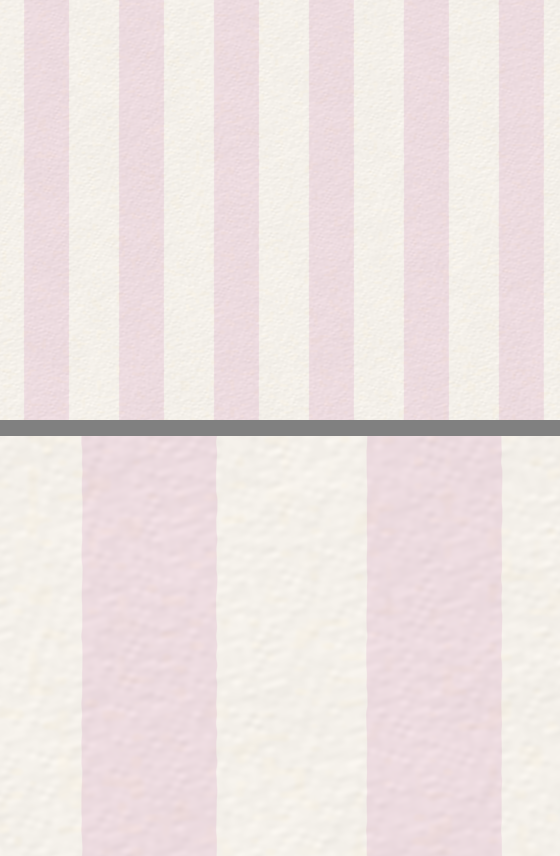
Top: the whole. Bottom: its middle third, enlarged.
Reproduce this pattern procedurally as a Shadertoy shader.

```glsl
// Wide vertical stripes of dusty pink on cream, like embossed wallpaper.
// Stripes are a repeated box distance with slightly ragged edges; the surface
// is value noise lit from the upper left, with faint warm flecks and mottling.

const vec3 CREAM = vec3(0.955, 0.940, 0.916);
const vec3 PINK = vec3(0.926, 0.858, 0.876);
const vec3 WARM_TINT = vec3(0.004, -0.002, -0.018);

// Lengths are fractions of the canvas height.
const float STRIPE_PERIOD = 0.2261;
const float STRIPE_WIDTH = 0.1070;
const float FIRST_CENTRE = 0.1108;
const float EDGE_WOBBLE = 0.0012;

const float GRAIN_SCALE = 170.0;
const float RELIEF_STRENGTH = 0.034;
const float GRAIN_STRENGTH = 0.014;
const float MOTTLE_STRENGTH = 0.010;

float hash(vec2 p) {
    return fract(sin(dot(p, vec2(127.1, 311.7))) * 43758.5453);
}

float valueNoise(vec2 p) {
    vec2 cell = floor(p);
    vec2 f = fract(p);
    f = f * f * (3.0 - 2.0 * f);
    float bottom = mix(hash(cell), hash(cell + vec2(1.0, 0.0)), f.x);
    float top = mix(hash(cell + vec2(0.0, 1.0)), hash(cell + 1.0), f.x);
    return mix(bottom, top, f.y);
}

// Signed distance to the nearest stripe, negative inside.
float stripeDistance(float x) {
    float local = mod(x - FIRST_CENTRE + 0.5 * STRIPE_PERIOD, STRIPE_PERIOD)
                - 0.5 * STRIPE_PERIOD;
    return abs(local) - 0.5 * STRIPE_WIDTH;
}

// Pebbled paper height: short slanted grains over a coarser layer.
float paperHeight(vec2 p) {
    vec2 slanted = vec2(p.x + 0.5 * p.y, p.y - 0.3 * p.x);
    return 0.65 * valueNoise(slanted * GRAIN_SCALE * vec2(0.8, 1.15))
         + 0.35 * valueNoise(p * GRAIN_SCALE * 0.5 + 37.0);
}

void mainImage(out vec4 fragColor, in vec2 fragCoord) {
    vec2 p = fragCoord / iResolution.y;
    float pixel = 1.0 / iResolution.y;

    // Stripes with printed, slightly uneven edges
    float wobble = (valueNoise(p * 130.0 + 11.0) - 0.5) * EDGE_WOBBLE;
    float d = stripeDistance(p.x) + wobble;
    float ink = 1.0 - smoothstep(-0.8 * pixel, 0.8 * pixel, d);
    vec3 color = mix(CREAM, PINK, ink);

    // Embossed grain
    float height = paperHeight(p);
    vec2 lightStep = vec2(-0.5, 0.7) / GRAIN_SCALE;
    float relief = height - paperHeight(p + lightStep);
    color += RELIEF_STRENGTH * relief + GRAIN_STRENGTH * (height - 0.5);

    // Soft mottling and warm flecks where the ink is thin
    float mottle = valueNoise(p * 22.0 + 5.0) - 0.5;
    color += MOTTLE_STRENGTH * mottle;
    float fleck = smoothstep(0.6, 0.95, valueNoise(p * vec2(85.0, 110.0) + 71.0));
    color += WARM_TINT * fleck;

    fragColor = vec4(clamp(color, 0.0, 1.0), 1.0);
}
```
